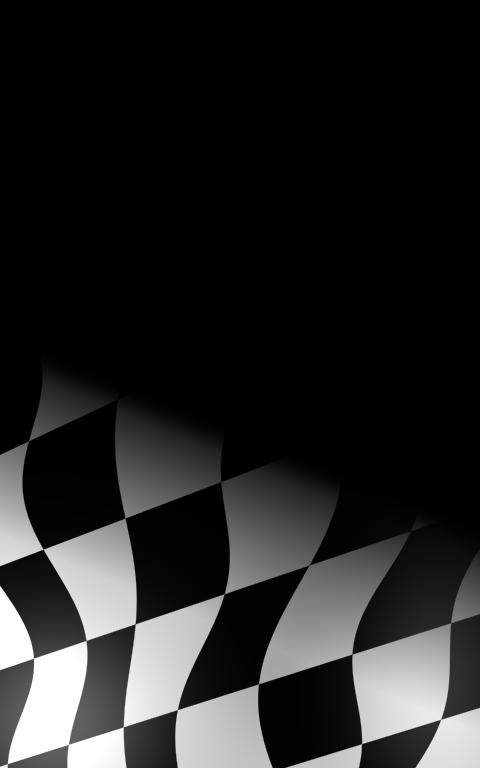
Write a Shadertoy shader that draws this background.

```glsl
const int ROW_LINES = 5;
const int COLUMN_LINES = 7;
const float WAVE_LEVEL = 0.1536;

// Per column: position, lean, sway, crest height
const vec4 COLUMN_SHAPE[COLUMN_LINES] = vec4[](
    vec4(0.0143, -0.15, 0.0286, 0.151),
    vec4(0.0885, -0.16, 0.0260, 0.168),
    vec4(0.1690, -0.03, 0.0111, 0.228),
    vec4(0.2630, 0.17, 0.0182, 0.245),
    vec4(0.3845, 0.07, 0.0443, 0.382),
    vec4(0.4805, 0.23, 0.0221, 0.003),
    vec4(0.5880, 0.35, 0.0182, 0.064));
const float COLUMN_FREQUENCY[COLUMN_LINES] =
    float[](18.8, 17.2, 16.6, 18.0, 11.2, 18.8, 18.8);

// Smooth sign: -1 on one side of an edge, +1 on the other
float side(float distanceToEdge, float pixel) {
    return clamp(distanceToEdge / pixel * 1.6, -1.0, 1.0);
}

float rowHeight(float x, float row) {
    float slope = 0.3 + 0.17 * exp(-0.75 * row);
    return 0.4076 - 0.1497 * row + 0.0048 * row * row + slope * x;
}

float columnPosition(float y, vec4 shape, float frequency) {
    return shape.x + shape.y * (y - WAVE_LEVEL)
         + shape.z * cos(frequency * (y - shape.w));
}

// Coverage of the light squares
float checkerMask(vec2 p, float pixel) {
    float parity = 1.0;
    for (int i = 0; i < ROW_LINES; i++) {
        parity *= side(p.y - rowHeight(p.x, float(i)), pixel);
    }
    for (int i = 0; i < COLUMN_LINES; i++) {
        float edge = columnPosition(p.y, COLUMN_SHAPE[i], COLUMN_FREQUENCY[i]);
        parity *= side(p.x - edge, pixel);
    }
    return 0.5 - 0.5 * parity;
}

float glow(vec2 p, vec2 centre, vec2 radius) {
    vec2 q = (p - centre) / radius;
    return exp(-dot(q, q));
}

void mainImage(out vec4 fragColor, in vec2 fragCoord) {
    float pixel = 1.0 / iResolution.y;
    vec2 p = fragCoord * pixel;

    // Slanted fade into the black upper part
    float depth = max(0.573 - p.y - 0.41 * p.x, 0.0);
    float fade = smoothstep(0.0, 0.05, depth);

    // Pools of light and a soft fold shadow
    float sheen = 0.40 * glow(p, vec2(0.07, 0.06), vec2(0.14))
                + 0.20 * glow(p, vec2(0.57, 0.10), vec2(0.10, 0.16));
    float edgeLight = 0.18 * glow(p, vec2(0.0, 0.18), vec2(0.07, 0.10));
    float foldShadow = 0.13 * glow(p, vec2(0.36, 0.14), vec2(0.08, 0.10));

    // Cloth shading
    float lightCloth = min(2.85 * depth, 0.77) + 0.75 * sheen + edgeLight - foldShadow;
    float cloth = mix(sheen, lightCloth, checkerMask(p, pixel));
    float value = clamp(cloth * fade, 0.0, 1.0);

    // Faint cool tint in the mid greys
    vec3 coolTint = vec3(-0.003, -0.001, 0.008) * 4.0 * value * (1.0 - value);
    fragColor = vec4(value + coolTint, 1.0);
}
```
